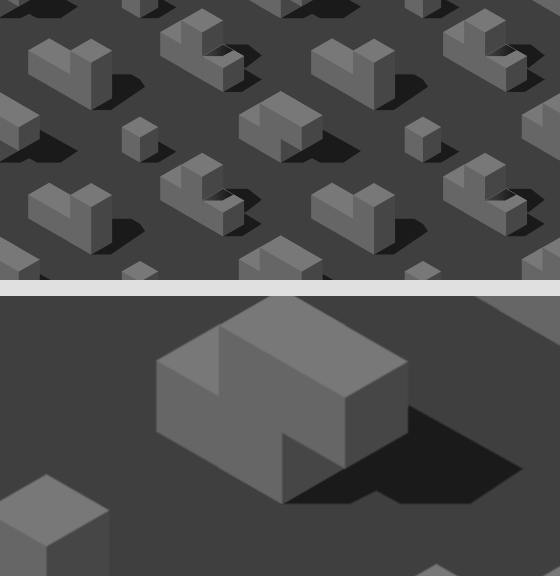
Top, the full canvas; bottom, a detail of the centre.
Reproduce this pattern procedurally as a Shadertoy shader.

```glsl
// Repeating isometric block pieces in grey, casting flat dark shadows.

// Lengths are in 384ths of the canvas height, with y pointing down.
const float CANVAS_HEIGHT = 384.0;
const vec2 TILE = vec2(388.0, 198.0);
const vec2 CELL = vec2(28.75, 16.5);   // half width and half height of a cube top
const float RISE = 32.5;               // height of one cube

const vec3 GROUND = vec3(0.243, 0.247, 0.243);
const vec3 SHADOW = vec3(0.10);
const vec3 TOP = vec3(0.47);
const vec3 LEFT = vec3(0.40);
const vec3 RIGHT = vec3(0.275);

// Coverage of a signed distance over one soft edge
float coverage(float dist, float soft) {
    return smoothstep(0.5 * soft, -0.5 * soft, dist);
}

// Position relative to the nearest repeat of a piece's front corner
vec2 nearPiece(vec2 p, vec2 frontCorner) {
    vec2 start = vec2(-0.5, -0.7) * TILE;
    return mod(p - frontCorner - start, TILE) + start;
}

// Distance to a convex clockwise hexagon
float hexagon(vec2 p, vec2 corners[6]) {
    float dist = -1e5;
    for (int i = 0; i < 6; i++) {
        vec2 a = corners[i];
        vec2 along = normalize(corners[(i + 1) % 6] - a);
        dist = max(dist, dot(p - a, vec2(along.y, -along.x)));
    }
    return dist;
}

vec3 fillHexagon(vec3 col, vec2 p, vec2 corners[6], vec3 paint, float soft) {
    return mix(col, paint, coverage(hexagon(p, corners), soft));
}

// Box seen from above; size = cells to the left, cells to the right, cubes high
vec3 drawBox(vec3 col, vec2 p, vec3 size, float soft) {
    float slant = CELL.x / length(CELL);
    float x = p.x / CELL.x;
    float height = size.z * RISE;
    float aboveBase = -p.y - CELL.y * abs(x);
    float backEdge = CELL.y * (size.x + size.y - abs(x - size.y + size.x));

    float sides = max(-size.x - x, x - size.y) * CELL.x;
    float ends = max(-aboveBase, -p.y - height - backEdge) * slant;

    vec3 face = mix(RIGHT, LEFT, coverage(p.x, soft));
    face = mix(TOP, face, coverage((aboveBase - height) * slant, soft));
    return mix(col, face, coverage(max(sides, ends), soft));
}

// Long bar with a raised end
vec3 drawRaisedEnd(vec3 col, vec2 p, float soft) {
    col = fillHexagon(col, p, vec2[6](vec2(0, 0), vec2(28, -49), vec2(55, -49),
        vec2(67, -42), vec2(74, -32), vec2(27, 0)), SHADOW, soft);
    col = drawBox(col, p, vec3(3, 1, 1), soft);
    return drawBox(col, p, vec3(1, 1, 2), soft);
}

// Long bar with a raised middle that shades the front cube
vec3 drawRaisedMiddle(vec3 col, vec2 p, float soft) {
    col = fillHexagon(col, p, vec2[6](vec2(0, -50), vec2(4, -65), vec2(34, -65),
        vec2(53, -50), vec2(31, -33), vec2(10, -40)), SHADOW, soft);
    col = fillHexagon(col, p, vec2[6](vec2(0, 0), vec2(4, -14), vec2(28, -32),
        vec2(53, -17), vec2(26, 0), vec2(13, 0)), SHADOW, soft);
    col = drawBox(col, p, vec3(3, 1, 1), soft);
    col = drawBox(col, p + CELL, vec3(1, 1, 2), soft);
    col = drawBox(col, p, vec3(1), soft);
    vec3 shade = mix(GROUND, SHADOW, smoothstep(-28.0, 16.0, p.x));
    return fillHexagon(col, p, vec2[6](vec2(-28, -49), vec2(-14, -57), vec2(0, -65),
        vec2(14, -57), vec2(-1, -49), vec2(-14, -49)), shade, soft);
}

// Two stacked bars, the upper one overhanging the lower
vec3 drawOverhang(vec3 col, vec2 p, float soft) {
    col = fillHexagon(col, p, vec2[6](vec2(0, 0), vec2(29, -17), vec2(58, -33),
        vec2(43, -6), vec2(31, 0), vec2(15, 0)), SHADOW, soft);
    col = fillHexagon(col, p, vec2[6](vec2(43, -6), vec2(45, -30), vec2(58, -45),
        vec2(110, -16), vec2(86, 0), vec2(54, 0)), SHADOW, soft);
    col = drawBox(col, p, vec3(2, 1, 1), soft);
    col = drawBox(col, p, vec3(1, 1, 2), soft);
    return drawBox(col, p - CELL + vec2(0, RISE), vec3(2, 1, 1), soft);
}

// Single small cube
vec3 drawCube(vec3 col, vec2 p, float soft) {
    col = fillHexagon(col, p, vec2[6](vec2(0, 0), vec2(4, -10), vec2(25, -29),
        vec2(50, -15), vec2(25, 0), vec2(12, 0)), SHADOW, soft);
    return drawBox(col, p, vec3(0.87, 0.87, 1.06), soft);
}

void mainImage(out vec4 fragColor, in vec2 fragCoord) {
    float unit = CANVAS_HEIGHT / iResolution.y;
    vec2 p = vec2(fragCoord.x, iResolution.y - fragCoord.y) * unit;
    float soft = max(1.2 * unit, 1.5);

    vec3 col = GROUND;
    col = drawRaisedEnd(col, nearPiece(p, vec2(125, 151)), soft);
    col = drawRaisedMiddle(col, nearPiece(p, vec2(306, 126)), soft);
    col = drawOverhang(col, nearPiece(p, vec2(385, 223)), soft);
    col = drawCube(col, nearPiece(p, vec2(192, 223)), soft);
    fragColor = vec4(col, 1.0);
}
```
